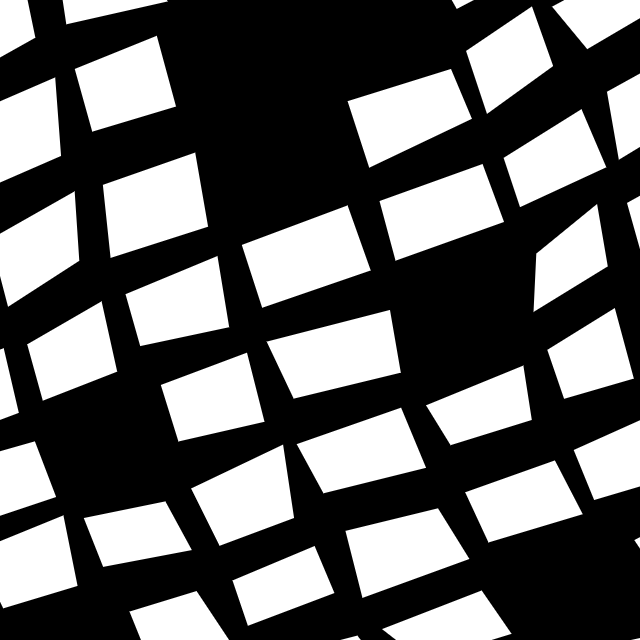
This pattern is drawn by a WebGL 1 fragment shader. Its source:

```glsl
precision highp float;
// Tilted, gently warped grid of irregular white quadrilaterals on black, with gaps.

#define TILT 0.37                // grid rotation in radians
#define CELL vec2(0.191, 0.163)  // grid spacing
#define TILE vec2(0.146, 0.099)  // mean size of a quadrilateral
#define JITTER 0.029             // random range of each corner
#define WARP 0.10                // range of the slow grid distortion
#define WARP_FREQ 2.2            // frequency of the distortion
#define BLOCK vec2(4.0, 2.0)     // one cell is left empty per block
#define SEED 7.3

uniform vec2 u_resolution;

const vec3 GROUND = vec3(0.0);
const vec3 PAPER = vec3(1.0);

vec2 hash2(vec2 p) {
  vec3 h = fract(vec3(p.xyx + SEED) * vec3(0.1031, 0.1030, 0.0973));
  h += dot(h, h.yzx + 33.33);
  return fract((h.xx + h.yz) * h.zy);
}

// Smooth two-channel value noise
vec2 noise2(vec2 p) {
  vec2 i = floor(p);
  vec2 f = fract(p);
  f = f * f * (3.0 - 2.0 * f);
  vec2 low = mix(hash2(i), hash2(i + vec2(1.0, 0.0)), f.x);
  vec2 high = mix(hash2(i + vec2(0.0, 1.0)), hash2(i + 1.0), f.x);
  return mix(low, high, f.y);
}

// Corner k of a cell's quadrilateral, counted counter-clockwise
vec2 corner(vec2 cell, int k) {
  vec2 side = vec2((k == 1 || k == 2) ? 0.5 : -0.5, (k >= 2) ? 0.5 : -0.5);
  vec2 base = (cell + 0.5) * CELL + side * TILE;
  vec2 shake = hash2(cell * 2.0 + side + 40.5) - 0.5;
  return base + WARP * (noise2(base * WARP_FREQ) - 0.5) + JITTER * shake;
}

// Signed distance to the convex quadrilateral: largest half-plane distance
float quadDistance(vec2 q, vec2 cell) {
  float d = -1.0;
  vec2 a = corner(cell, 3);
  for (int k = 0; k < 4; k++) {
    vec2 b = corner(cell, k);
    vec2 edge = b - a;
    d = max(d, dot(q - a, normalize(vec2(edge.y, -edge.x))));
    a = b;
  }
  return d;
}

// True for the one randomly chosen empty cell of each block
bool isEmpty(vec2 cell) {
  vec2 slot = mod(cell, BLOCK);
  float index = slot.x + BLOCK.x * slot.y;
  float chosen = floor(hash2(floor(cell / BLOCK) + 90.0).x * BLOCK.x * BLOCK.y);
  return abs(index - chosen) < 0.5;
}

void main() {
  float scale = min(u_resolution.x, u_resolution.y);
  vec2 p = gl_FragCoord.xy / scale;

  // Turn into the grid frame
  float c = cos(TILT);
  float s = sin(TILT);
  vec2 q = mat2(c, -s, s, c) * p;
  vec2 home = floor(q / CELL);

  // Nearest quadrilateral among the neighbouring cells
  float d = 1.0;
  for (int y = -1; y <= 1; y++) {
    for (int x = -1; x <= 1; x++) {
      vec2 cell = home + vec2(float(x), float(y));
      if (!isEmpty(cell)) d = min(d, quadDistance(q, cell));
    }
  }

  // Edge softened over one pixel
  float cover = clamp(0.5 - d * scale, 0.0, 1.0);
  gl_FragColor = vec4(mix(GROUND, PAPER, cover), 1.0);
}
```
